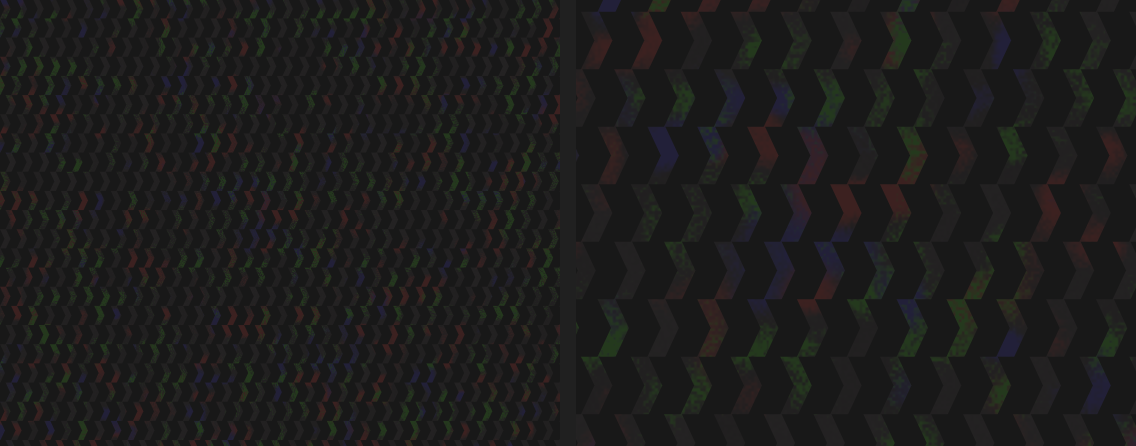
Left, the full canvas; right, a detail of the centre.
Write a Shadertoy shader that draws this pattern.

```glsl
const float PITCH = 0.03725;      // chevron spacing, in canvas heights
const float ROW_HEIGHT = 0.04297;
const float BAND = 0.36;          // band width, in pitches
const float SLANT = 0.27;         // tip overhang, in pitches
const vec2 PHASE = vec2(2.632, 0.038);

const vec3 GROUND = vec3(0.094, 0.093, 0.093);
const vec3 GRAY = vec3(0.138, 0.132, 0.134);
const vec3 RED = vec3(0.235, 0.13, 0.127);
const vec3 GREEN = vec3(0.142, 0.225, 0.115);
const vec3 BLUE = vec3(0.134, 0.127, 0.225);

float hash(vec2 p) {
    vec3 q = fract(p.xyx * 0.1031);
    q += dot(q, q.yzx + 33.33);
    return fract((q.x + q.y) * q.z);
}

float valueNoise(vec2 p) {
    vec2 i = floor(p), f = fract(p);
    f = f * f * (3.0 - 2.0 * f);
    float low = mix(hash(i), hash(i + vec2(1, 0)), f.x);
    float high = mix(hash(i + vec2(0, 1)), hash(i + vec2(1, 1)), f.x);
    return mix(low, high, f.y);
}

// Soft blotch whose edge is broken up by grain
float patchMask(vec2 p, float seed, float start, float end, float grain) {
    float field = valueNoise(p * 27.0 + seed) + grain;
    return smoothstep(start, end, field);
}

// Worn tints laid over the gray band
vec3 bandColor(vec2 p, float shade) {
    float grain = valueNoise(p * 445.0 + 7.0) - 0.5;
    vec3 color = GRAY * (0.97 + 0.08 * shade + 0.04 * grain);
    color = mix(color, RED, patchMask(p, 41.0, 0.56, 0.88, 0.1 * grain));
    color = mix(color, BLUE, patchMask(p, 83.0, 0.69, 0.93, 0.08 * grain));
    return mix(color, GREEN, patchMask(p, 127.0, 0.56, 0.98, 0.36 * grain));
}

// Blends one row of chevrons over the base color
vec3 drawRow(vec3 base, vec2 p, float rowPos, float row, float pixel) {
    float fromMiddle = abs(rowPos - row - 0.5);
    float inRow = clamp(0.5 + (0.5 - fromMiddle) * ROW_HEIGHT / pixel, 0.0, 1.0);

    // Each row slips left by a third of a pitch
    float across = p.x / PITCH + row / 3.0 - PHASE.x;
    across += SLANT * 2.0 * fromMiddle + 0.5 * BAND + 0.5;
    float slope = 2.0 * SLANT * PITCH / ROW_HEIGHT;
    float dist = (abs(fract(across) - 0.5) - 0.5 * BAND) * PITCH * inversesqrt(1.0 + slope * slope);
    float inBand = clamp(0.5 - dist / pixel, 0.0, 1.0);

    float shade = hash(vec2(floor(across), row) + 50.0) - 0.5;
    return base + inRow * inBand * (bandColor(p, shade) - GROUND);
}

void mainImage(out vec4 fragColor, in vec2 fragCoord) {
    vec2 p = fragCoord / iResolution.y;
    float pixel = 1.0 / iResolution.y;
    float rowPos = (1.0 - p.y) / ROW_HEIGHT + PHASE.y;

    // Neighbouring rows share the pixels along their seam
    vec3 color = GROUND;
    for (float k = -1.0; k <= 1.0; k++) {
        color = drawRow(color, p, rowPos, floor(rowPos) + k, pixel);
    }
    fragColor = vec4(color, 1.0);
}
```
